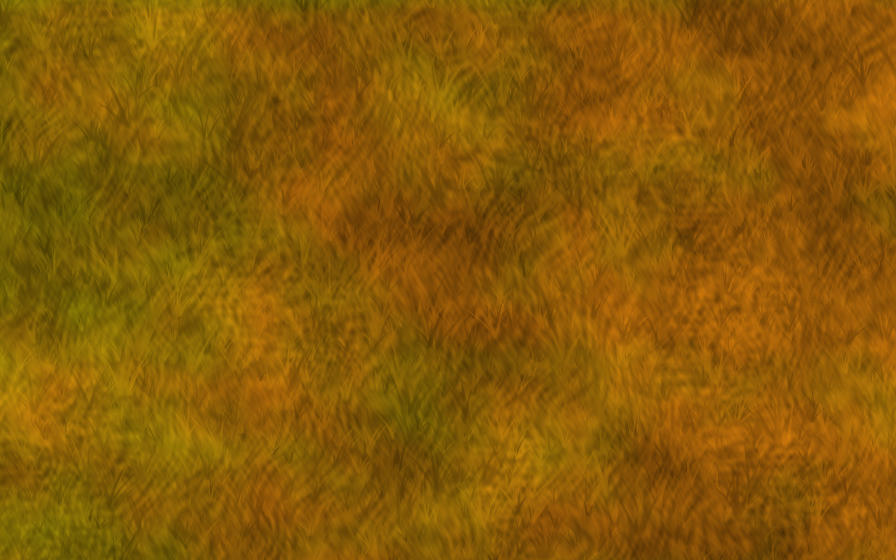
Reproduce this texture procedurally as a WebGL 1 fragment shader.

```glsl
precision highp float;
// Dry autumn grass: fanned tufts over mottled amber and olive ground.
uniform vec2 u_resolution;

vec2 hash2(vec2 p) {
  vec3 q = fract(p.xyx * vec3(0.1031, 0.1030, 0.0973));
  q += dot(q, q.yzx + 33.33);
  return fract((q.xx + q.yz) * q.zy);
}

float cornerSlope(vec2 cell, vec2 offset) {
  float angle = 6.2832 * hash2(cell + 91.0).x;
  return dot(vec2(cos(angle), sin(angle)), offset);
}

float gradientNoise(vec2 p) {
  vec2 i = floor(p), f = p - i;
  vec2 u = f * f * f * (f * (f * 6.0 - 15.0) + 10.0);
  vec2 e = vec2(1.0, 0.0);
  return 1.4 * mix(
    mix(cornerSlope(i, f), cornerSlope(i + e, f - e), u.x),
    mix(cornerSlope(i + e.yx, f - e.yx), cornerSlope(i + 1.0, f - 1.0), u.x), u.y);
}

// Coverage of one tapering blade that curves away from its root.
float blade(vec2 q, float height, float lean, float width, float soft) {
  float t = q.y / height;
  float curve = lean * (0.5 * t + 0.5 * t * t);
  float slope = lean * (0.5 + t) / height;
  float d = abs(q.x - curve) / sqrt(1.0 + slope * slope);
  float w = width * (1.0 - 0.8 * clamp(t, 0.0, 1.0));
  float ends = smoothstep(0.0, 0.25, t) * (1.0 - smoothstep(0.7, 1.0, t));
  return ends * (1.0 - smoothstep(max(w - soft, 0.0), w + soft, d));
}

// Light and dark tufts, one per grid cell, painted over the shade below.
float paintTufts(float shade, vec2 p, float seed, float soft) {
  vec2 cell = floor(p);
  for (int j = -1; j <= 0; j++) {
    for (int i = -1; i <= 1; i++) {
      vec2 id = cell + vec2(float(i), float(j));
      vec2 root = id + hash2(id + seed);
      vec2 kind = hash2(id + seed + 17.0);
      for (int k = 0; k < 7; k++) {
        float n = float(k);
        vec2 r = hash2(id * 3.0 + seed + n * 7.3);
        vec2 s = hash2(id * 5.0 + seed + n * 11.9);
        float lean = (n - 3.0) * 0.13 + (r.x - 0.5) * 0.3 + (kind.y - 0.5) * 0.4;
        vec2 q = p - root - vec2((s.x - 0.5) * 0.2, 0.0);
        float cover = blade(q, 0.5 + 0.5 * r.y, lean, 0.022 + 0.03 * s.y, soft);
        float tone = (kind.x - 0.5) * 0.5 + (s.x - 0.5) * 0.24;
        shade = mix(shade, tone, 0.55 * cover);
      }
    }
  }
  return shade;
}

void main() {
  vec2 uv = gl_FragCoord.xy / u_resolution;
  vec2 p = gl_FragCoord.xy / u_resolution.y;

  // Broad patches of light and shadow.
  float light = 1.0 + 0.26 * gradientNoise(p * vec2(2.2, 2.8) + 4.7)
    + 0.2 * gradientNoise(p * vec2(5.0, 6.5) + 21.3)
    + 0.1 * gradientNoise(p * vec2(13.0, 16.0) + 8.1);

  // Leaning dabs, with ripples across them in places.
  float lean = 0.9 * gradientNoise(p * 7.0 + 40.0);
  vec2 slanted = vec2(p.x - lean * 0.06 - 0.25 * p.y, p.y);
  float dabs = 0.2 * gradientNoise(slanted * vec2(75.0, 30.0))
    + 0.12 * gradientNoise(vec2(p.x + 0.5 * p.y, p.y) * vec2(120.0, 48.0) + 9.0);
  float rippled = smoothstep(0.0, 0.4, gradientNoise(p * 3.5 + 63.0));
  dabs += 0.16 * rippled * gradientNoise(p * vec2(38.0, 75.0) + 30.0);

  // Four sizes of grass, finest at the back.
  float shade = dabs;
  for (int layer = 0; layer < 4; layer++) {
    float n = float(layer);
    float scale = 23.0 - 4.5 * n;
    float soft = scale * max(0.0012, 0.7 / u_resolution.y);
    shade = paintTufts(shade, p * scale + n * 5.37, 31.0 + n * 47.0, soft);
  }
  light += 0.85 * shade + 0.25 * dabs;

  // Olive on the left drifts to amber and orange on the right.
  float green = 0.74 - 1.5 * uv.x + 0.6 * uv.x * uv.x
    + 0.6 * gradientNoise(p * 2.6 + 12.0)
    + 0.4 * gradientNoise(p * vec2(6.0, 8.0) + 52.0)
    + 0.2 * gradientNoise(p * 18.0 + 3.0)
    + 0.35 * smoothstep(0.97, 1.0, uv.y);
  vec3 grass = mix(vec3(0.55, 0.345, 0.028), vec3(0.46, 0.405, 0.018),
    clamp(green, -0.2, 1.0));

  gl_FragColor = vec4(clamp(grass * light, 0.0, 1.0), 1.0);
}
```
